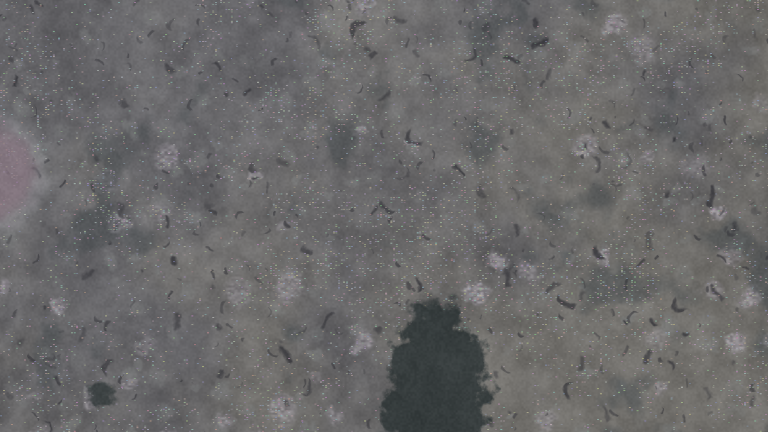
A WebGL 2 fragment shader for this texture:

```glsl
#version 300 es
precision highp float;
// Grey mineral surface: mottled ground, pale sparkling grains, dark flecks and a ragged dark pit.
uniform vec2 u_resolution;
out vec4 outColor;

vec3 hash3(vec2 cell) {
  vec3 h = fract(vec3(cell.xyx) * vec3(0.1031, 0.1030, 0.0973));
  h += dot(h, h.yxz + 33.33);
  return fract((h.xxy + h.yzz) * h.zyx);
}

float noise(vec2 p) {
  vec2 i = floor(p), f = fract(p);
  f = f * f * (3.0 - 2.0 * f);
  return mix(mix(hash3(i).x, hash3(i + vec2(1, 0)).x, f.x),
             mix(hash3(i + vec2(0, 1)).x, hash3(i + vec2(1, 1)).x, f.x), f.y);
}

float fbm(vec2 p) {
  float sum = 0.0, amp = 0.5;
  for (int i = 0; i < 4; i++) {
    sum += amp * noise(p);
    p = mat2(1.6, 1.2, -1.2, 1.6) * p + 7.3;
    amp *= 0.5;
  }
  return sum / 0.9375;
}

// Short bent strokes, mostly steep, one per occupied cell
float flecks(vec2 p, float scale, float density) {
  vec2 g = p * scale;
  float cover = 0.0;
  for (int y = -1; y <= 1; y++)
    for (int x = -1; x <= 1; x++) {
      vec2 cell = floor(g) + vec2(x, y);
      vec3 h = hash3(cell + 41.0), k = hash3(cell + 173.0);
      if (h.z > density) continue;
      vec2 q = g - cell - h.xy;
      float angle = mix(0.5, 2.8, k.x);
      q = mat2(cos(angle), -sin(angle), sin(angle), cos(angle)) * q;
      q.y += (k.y - 0.5) * 4.0 * q.x * q.x;
      q.x -= clamp(q.x, -0.32 * k.z, 0.32 * k.z);
      float d = length(q) - mix(0.05, 0.12, k.y);
      cover = max(cover, (1.0 - smoothstep(-0.07, 0.07, d)) * mix(0.4, 1.0, fract(k.z * 7.0)));
    }
  return cover;
}

// Soft rounded grains with uneven outlines
float grains(vec2 p, float scale, float density) {
  vec2 g = p * scale;
  float cover = 0.0;
  for (int y = -1; y <= 1; y++)
    for (int x = -1; x <= 1; x++) {
      vec2 cell = floor(g) + vec2(x, y);
      vec3 h = hash3(cell + 311.0), k = hash3(cell + 97.0);
      if (h.z > density) continue;
      float d = length((g - cell - h.xy) * vec2(1.0, mix(0.8, 1.4, k.x)));
      float radius = mix(0.14, 0.34, k.y);
      cover = max(cover, (1.0 - smoothstep(0.45 * radius, 1.15 * radius, d)) * mix(0.35, 1.0, k.z));
    }
  return cover;
}

// Tiny coloured glints, wider than tall; alpha is coverage
vec4 glints(vec2 p, float density) {
  vec2 g = p * vec2(165.0, 255.0);
  vec2 cell = floor(g);
  vec3 h = hash3(cell + 607.0), tint = hash3(cell + 811.0);
  vec2 q = abs(fract(g) - 0.5);
  float dash = (1.0 - smoothstep(0.25, 0.5, q.x)) * (1.0 - smoothstep(0.15, 0.5, q.y));
  return vec4(mix(vec3(0.62), 0.42 + 0.45 * tint, 0.6), dash * step(h.x, density) * mix(0.4, 1.0, h.y));
}

void main() {
  vec2 p = gl_FragCoord.xy / u_resolution.y;
  vec2 warp = vec2(fbm(p * 38.0), fbm(p * 38.0 + 60.0)) - 0.5;

  // Mottled ground, warmer towards the lower right
  float cloud = fbm(p * 5.0 + 3.0) - 0.5;
  float mottle = fbm(p * 24.0 + 19.0) - 0.5;
  float warmth = smoothstep(-0.3, 0.5, 0.3 * p.x - 0.4 * p.y + cloud);
  vec3 color = mix(vec3(0.414, 0.412, 0.425), vec3(0.436, 0.428, 0.412), warmth);
  color += 0.10 * cloud + 0.13 * mottle;
  color -= 0.035 * smoothstep(0.6, 1.15, length((p - vec2(0.95, 0.45)) * vec2(0.9, 1.1)));

  // Hazy pale spots and crisp sparkling grains
  float haze = grains(p + 0.035 * warp, 13.0, 0.55);
  float grain = grains(p + 0.035 * warp + 5.0, 9.0, 0.26);
  float sparkle = noise(p * vec2(130.0, 190.0));
  color = mix(color, vec3(0.50, 0.51, 0.51), 0.5 * haze);
  color = mix(color, vec3(0.60, 0.58, 0.61) + 0.3 * (sparkle - 0.5), 0.75 * grain);

  // Smudges and flecks
  float smudge = smoothstep(0.60, 0.78, fbm(p * 9.0 + 31.0));
  color = mix(color, vec3(0.28, 0.30, 0.31), 0.55 * smudge);
  float fleck = max(flecks(p + 0.02 * warp, 17.0, 0.20), 0.8 * flecks(p + 0.015 * warp + 9.0, 30.0, 0.17));
  color = mix(color, vec3(0.21, 0.21, 0.23), 0.8 * fleck);

  // Glints gather on grains and in loose clusters
  float cluster = smoothstep(0.40, 0.72, fbm(p * 8.0 + 77.0));
  vec4 glint = glints(p, 0.03 + 0.13 * cluster + 0.22 * grain + 0.10 * haze);
  color = mix(color, glint.rgb, 0.75 * glint.a);

  // Pink halo with a pale rim at the left edge
  float halo = length((p - vec2(-0.01, 0.60)) * vec2(1.0, 0.85)) + 0.03 * warp.x;
  color = mix(color, vec3(0.57, 0.49, 0.54), 0.65 * (1.0 - smoothstep(0.06, 0.125, halo)));
  color += 0.07 * exp(-pow((halo - 0.105) / 0.016, 2.0)) * vec3(0.9, 1.0, 1.0);

  // Ragged pit tapering upwards, and a small one at the lower left
  vec2 q = p - vec2(1.01, 0.10) + 0.09 * warp;
  float pit = length(q * vec2(1.0 + 1.1 * max(q.y, 0.0), 0.58)) - 0.118;
  float hole = length((p - vec2(0.235, 0.083) + 0.06 * warp) * vec2(0.85, 1.2)) - 0.03;
  float dark = max(1.0 - smoothstep(-0.012, 0.014, pit), 0.9 * (1.0 - smoothstep(-0.01, 0.012, hole)));
  color = mix(color, vec3(0.205, 0.232, 0.235) + 0.05 * mottle, 0.95 * dark);

  color += 0.035 * (noise(p * 210.0 + 15.0) - 0.5);
  outColor = vec4(color, 1.0);
}
```
